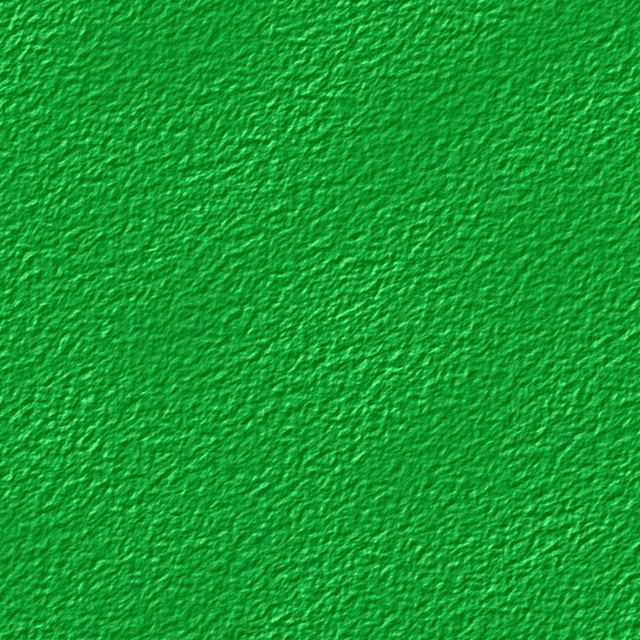
A three.js fragment shader for this texture:

```glsl
// Glossy green embossed plaster: fine diagonal grain lit from the upper left.
#define BASE_COLOR vec3(0.060, 0.602, 0.180)
#define TONE_GAIN vec3(0.68, 0.165, 0.37)
#define GRAIN_ANGLE 0.68
#define GRAIN_STRETCH 1.35
#define GRAIN_SCALE 64.0
#define OCTAVE_RATIO 1.9
#define EMBOSS_STEP 0.0011
#define RELIEF 1.9
#define WARP 0.003
#define PATCHINESS 0.5

varying vec2 vUv;

float hash(vec2 cell) {
  return fract(sin(dot(cell, vec2(127.1, 311.7))) * 43758.5453);
}

mat2 rotation(float angle) {
  float c = cos(angle), s = sin(angle);
  return mat2(c, s, -s, c);
}

float cornerSlope(vec2 cell, vec2 offset) {
  float angle = 6.2832 * hash(cell);
  return dot(vec2(cos(angle), sin(angle)), offset);
}

float gradientNoise(vec2 p) {
  vec2 i = floor(p), f = fract(p);
  vec2 w = f * f * f * (f * (f * 6.0 - 15.0) + 10.0);
  vec2 e = vec2(1.0, 0.0);
  float low = mix(cornerSlope(i, f), cornerSlope(i + e, f - e), w.x);
  float high = mix(cornerSlope(i + e.yx, f - e.yx), cornerSlope(i + 1.0, f - 1.0), w.x);
  return mix(low, high, w.y);
}

// Surface height: three grain sizes, the middle one strongest
float surfaceHeight(vec2 p) {
  vec2 warp = vec2(gradientNoise(p * 31.0), gradientNoise(p * 31.0 + 57.3));
  vec2 q = rotation(-GRAIN_ANGLE) * (p + WARP * warp);
  q.x /= GRAIN_STRETCH;
  float sum = 0.0;
  float scale = GRAIN_SCALE;
  for (int k = 0; k < 3; k++) {
    float octave = float(k);
    float steepness = k == 1 ? 0.70 : 0.45;
    vec2 grain = rotation(0.6 + 1.1 * octave) * q * scale + 19.7 * octave;
    sum += steepness / scale * gradientNoise(grain);
    scale *= OCTAVE_RATIO;
  }
  return sum;
}

void main() {
  // Slope of the surface towards the light
  vec2 toLight = vec2(-sin(GRAIN_ANGLE), cos(GRAIN_ANGLE));
  vec2 reach = toLight * EMBOSS_STEP;
  float slope = (surfaceHeight(vUv - reach) - surfaceHeight(vUv + reach)) / (2.0 * EMBOSS_STEP);

  // Broad diagonal patches of rougher and smoother relief
  vec2 broad = rotation(-GRAIN_ANGLE) * vUv * vec2(3.0, 6.0);
  float patches = gradientNoise(broad + 8.3);
  float tone = slope * RELIEF * (1.0 + PATCHINESS * patches) + 0.3 * patches;

  // Exponential tone curve: soft shadows, bright glints
  vec3 color = BASE_COLOR * exp(TONE_GAIN * clamp(tone, -2.2, 2.7));
  gl_FragColor = vec4(color, 1.0);
}
```
